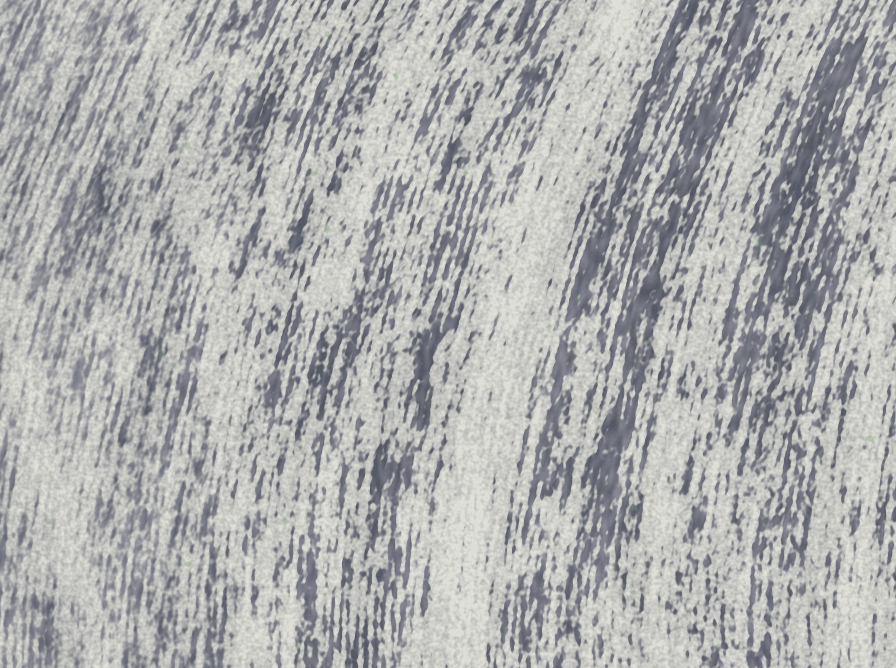
Reproduce this texture procedurally as a WebGL 1 fragment shader.

```glsl
precision highp float;
uniform vec2 u_resolution;

const vec3 PAINT_WARM = vec3(0.870, 0.868, 0.845);
const vec3 PAINT_COOL = vec3(0.610, 0.618, 0.615);
const vec3 SLATE_LIGHT = vec3(0.530, 0.532, 0.575);
const vec3 SLATE_DARK = vec3(0.335, 0.350, 0.395);
const vec3 MOSS = vec3(0.45, 0.62, 0.42);

vec2 gradientAt(vec2 cell) {
  vec3 q = fract(cell.xyx * vec3(0.1031, 0.1030, 0.0973));
  q += dot(q, q.yzx + 33.33);
  float angle = 6.2832 * fract((q.x + q.y) * q.z);
  return vec2(cos(angle), sin(angle));
}

// Gradient noise, scaled to roughly -1..1
float noise(vec2 p) {
  vec2 i = floor(p);
  vec2 f = fract(p);
  vec2 w = f * f * f * (f * (f * 6.0 - 15.0) + 10.0);
  vec2 e = vec2(1.0, 0.0);
  float a = dot(gradientAt(i), f);
  float b = dot(gradientAt(i + e.xy), f - e.xy);
  float c = dot(gradientAt(i + e.yx), f - e.yx);
  float d = dot(gradientAt(i + e.xx), f - e.xx);
  return 1.5 * mix(mix(a, b, w.x), mix(c, d, w.x), w.y);
}

float bump(float x, float center, float width) {
  float d = (x - center) / width;
  return exp(-d * d);
}

// Broad bare (negative) and loaded (positive) tracks of the brush
float brushTracks(float u, float y) {
  float tracks = 0.75 * bump(u, 0.69, 0.045);
  tracks += 0.25 * bump(u, 0.975, 0.025);
  tracks += 0.35 * bump(u, 1.28, 0.05);
  tracks += 0.30 * bump(u, 0.40, 0.03) * smoothstep(0.4, 0.9, y);
  tracks -= 0.50 * bump(u, 0.79, 0.024) * smoothstep(0.0, 0.3, y);
  tracks -= 0.65 * bump(u, 0.88, 0.028) * smoothstep(0.0, 0.3, y);
  tracks -= 0.80 * bump(u, 1.06, 0.040) * bump(y, 0.70, 0.32);
  tracks -= 0.35 * bump(u, 1.135, 0.025);
  tracks -= 0.35 * bump(u, 0.58, 0.022);
  tracks -= 0.25 * bump(u, 0.46, 0.025);
  tracks -= 0.30 * bump(u, 0.33, 0.03) * bump(y, 0.05, 0.2);
  return tracks;
}

// Pale strokes on the left that lean the other way
float crossStrokes(vec2 p) {
  float outer = bump(p.x, 0.14 - 0.25 * p.y, 0.035);
  float inner = bump(p.x, 0.36 - 0.13 * p.y * p.y, 0.035);
  return 0.55 * outer + 0.40 * inner;
}

// Paint height: above zero covers, below zero leaves slate bare
float paintHeight(vec2 p, vec2 s) {
  float patches = noise(s * vec2(9.0, 2.2) + 3.7);
  float streaks = noise(s * vec2(75.0, 5.0) + 11.3);
  float hairs = noise(s * vec2(125.0, 13.0) + 33.8);
  float blotches = noise(s * vec2(34.0, 15.0) + 27.1);
  float ragged = noise(s * vec2(95.0, 48.0) + 41.9);
  float crumbs = noise(s * vec2(170.0, 110.0) + 63.2);
  float wander = noise(s * vec2(14.0, 3.0) + 8.4);
  float grooves = sin(s.x * 470.0 + 2.5 * wander);
  float height = 0.26 + brushTracks(s.x, p.y) + crossStrokes(p);
  height += 0.25 * patches + 0.60 * streaks + 0.45 * hairs;
  height += 0.50 * blotches + 0.65 * ragged + 0.45 * crumbs;
  return height + 0.24 * grooves * smoothstep(-0.5, 0.4, wander + 0.2);
}

void main() {
  vec2 p = gl_FragCoord.xy / u_resolution.y;

  // Stroke space: u runs across the sweeping arcs, y along them
  float sweep = 0.03 * p.y + 0.22 * p.y * p.y;
  vec2 s = vec2(p.x - sweep + 0.008 * noise(p * 3.0), p.y);

  // Thin, smeared paint toward the left has softer edges
  float thin = 1.0 - smoothstep(0.05, 0.50, p.x);
  float softness = mix(0.30, 0.62, thin);
  float height = paintHeight(p, s) - 0.06 * thin;
  float cover = smoothstep(-softness, softness, height + 0.04);

  // Grainy paint over slightly streaked slate
  float grain = noise(p * 120.0 + 5.1);
  float fine = noise(p * 210.0 + 71.0);
  float cloud = noise(s * vec2(16.0, 3.5) + 19.0);
  float load = 0.56 + 0.28 * height + 0.18 * cloud + 0.26 * grain;
  load += 0.20 * fine - 0.14 * thin;
  vec3 paint = mix(PAINT_COOL, PAINT_WARM, clamp(load, 0.0, 1.0));
  float wear = 0.42 + 0.45 * cloud + 0.5 * noise(s * vec2(110.0, 40.0));
  vec3 slate = mix(SLATE_DARK, SLATE_LIGHT, clamp(wear + 0.25 * thin, 0.0, 1.0));
  vec3 color = mix(slate, paint, cover) + 0.015 * fine;

  // Sparse mossy specks
  float speck = smoothstep(0.72, 0.92, noise(p * 48.0 + 90.0));
  color = mix(color, MOSS, 0.3 * speck);
  gl_FragColor = vec4(clamp(color, 0.0, 1.0), 1.0);
}
```
